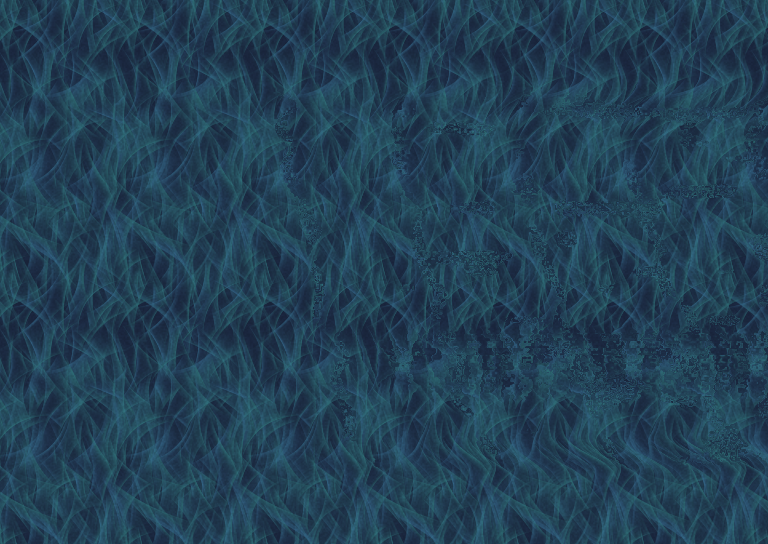
A Shadertoy shader for this pattern:

```glsl
// Deep teal veils of fine curved fibres, tiled six across and about two down, torn along slanted seams.

const vec2  REPEATS      = vec2(6.12, 1.97);  // tiles across and down
const float ASPECT       = 1.415;             // canvas width over height
const ivec2 STRAND_GRID  = ivec2(12, 20);     // jittered fibres in one tile
const float JITTER       = 2.2;               // in grid cells
const float MAX_LEAN     = 1.35;              // radians away from vertical
const vec2  HALF_LENGTH  = vec2(0.022, 0.088); // in canvas heights
const vec2  VEIL_WIDTH   = vec2(0.002, 0.024);
const float RIM_WIDTH    = 0.0026;            // bright rim of each veil
const float EDGE         = 0.0012;            // softness of the rim
const float EXPOSURE     = 1.08;
const float GRAIN        = 0.075;
const float SQUEEZE      = 0.65;              // extra tiles per width in the raised area
const float SEAM_START   = 2.35;              // first seam, in tiles from the left
const float TEAR_SIZE    = 210.0;             // tear fragments per canvas height
const float TEAR_SHIFT   = 0.17;              // in tiles
const vec3  NAVY         = vec3(0.098, 0.142, 0.235);
const vec3  TEAL         = vec3(0.185, 0.445, 0.475);
const vec3  BLUE         = vec3(0.200, 0.405, 0.530);

float hash(vec2 p) {
    vec3 q = fract(p.xyx * vec3(0.1031, 0.1030, 0.0973));
    q += dot(q, q.yzx + 33.33);
    return fract((q.x + q.y) * q.z);
}

vec4 hash4(float n) {
    return fract(sin((n + 1.0) * vec4(12.99, 78.23, 37.72, 53.14)) * 4375.85);
}

float noise(vec2 p) {
    vec2 i = floor(p), f = fract(p);
    f = f * f * (3.0 - 2.0 * f);
    return mix(mix(hash(i), hash(i + vec2(1, 0)), f.x),
               mix(hash(i + vec2(0, 1)), hash(i + vec2(1, 1)), f.x), f.y);
}

// One curved fibre: a crisp rim on one side, fading like gauze on the other.
float strand(vec2 d, vec2 tile, vec4 shape, float side) {
    float halfLength = mix(HALF_LENGTH.x, HALF_LENGTH.y, shape.z);
    float ends = 1.0 - dot(d, d) / (halfLength * halfLength * 1.6);
    if (ends <= 0.0) return 0.0;
    float lean = (shape.x + shape.y - 1.0) * MAX_LEAN;
    float width = mix(VEIL_WIDTH.x, VEIL_WIDTH.y, shape.w * shape.w);
    vec2 axis = vec2(sin(lean), cos(lean));
    float along = dot(d, axis);
    float across = side * dot(d, vec2(axis.y, -axis.x));
    across += (0.5 + 6.0 * shape.y) * along * along;

    ends = max(1.0 - along * along / (halfLength * halfLength), 0.0);
    float soft = max(EDGE, 0.6 / iResolution.y);
    float depth = max(across, 0.0);
    float veil = smoothstep(-soft, soft, across)
               * (0.6 * exp(-depth / width) + 0.8 * exp(-depth / RIM_WIDTH));
    float fibres = 0.45 + 1.1 * noise(vec2(across * 380.0, along * 16.0 + shape.z * 90.0));
    float wrapFade = smoothstep(0.5, 0.36, abs(d.x) / tile.x);
    return ends * ends * veil * fibres * wrapFade;
}

// Sum of fibres over the wrapped tile: x is light, y is its blue share.
vec2 veils(vec2 p, vec2 tile) {
    vec2 light = vec2(0.0);
    for (int i = 0; i < STRAND_GRID.x * STRAND_GRID.y; i++) {
        vec4 place = hash4(float(i));
        vec4 shape = hash4(float(i) + 311.0);
        vec2 site = vec2(i % STRAND_GRID.x, i / STRAND_GRID.x) + JITTER * place.xy;
        vec2 d = p - site / vec2(STRAND_GRID) * tile;
        d -= tile * round(d / tile);
        float glow = strand(d, tile, shape, place.z < 0.5 ? -1.0 : 1.0);
        glow *= 0.25 + 0.6 * place.w;
        light += glow * vec2(1.0, place.z);
    }
    return light;
}

// Horizontal slip of the tiling: a raised area, its torn seams and a rippled band.
float slip(vec2 uv, vec2 cell) {
    float inside = smoothstep(0.13, 0.20, uv.y) * smoothstep(0.86, 0.74, uv.y);
    float squeeze = SQUEEZE * clamp(uv.x - 0.38, 0.0, 0.45) * inside;

    // Slanted seams, one in each repeat
    float slant = (0.7 - uv.y) * (0.8 + 0.6 * uv.x);
    float jag = 0.2 * (noise(uv * vec2(9.0, 26.0)) - 0.5);
    float s = cell.x + squeeze - SEAM_START - slant + jag;
    float seam = smoothstep(0.07, 0.01, abs(fract(s + 0.5) - 0.5));
    seam *= step(-0.3, s) * smoothstep(0.3, 0.55, noise(uv * 23.0));

    float patches = smoothstep(0.7, 0.82, noise(uv * vec2(19.0, 34.0) + 7.0))
                  * smoothstep(0.45, 0.65, uv.x);
    float band = smoothstep(0.25, 0.30, uv.y) * smoothstep(0.41, 0.37, uv.y)
               * smoothstep(0.42, 0.72, uv.x);
    float row = floor(uv.y * 75.0);
    float ripple = sin(6.2832 * (cell.x * 7.0 + hash(vec2(row, 3.0)) * 0.5));

    vec2 shard = vec2(uv.x * ASPECT, uv.y) * TEAR_SIZE;
    float tear = max(max(seam, patches) * inside, 0.22 * band);
    return squeeze + tear * TEAR_SHIFT * (2.0 * noise(shard) - 1.0) + band * 0.03 * ripple;
}

void mainImage(out vec4 fragColor, in vec2 fragCoord) {
    vec2 uv = fragCoord / iResolution.xy;
    vec2 tile = vec2(ASPECT, 1.0) / REPEATS;
    vec2 cell = uv * REPEATS;
    cell.x += slip(uv, cell);

    // Light through the layered veils
    vec2 light = veils(fract(cell) * tile, tile);
    float level = 1.0 - exp(-EXPOSURE * light.x);
    float blueShare = smoothstep(0.3, 0.85, light.y / max(light.x, 0.001));
    vec3 color = mix(NAVY, mix(TEAL, BLUE, blueShare), level);

    // Fine woven grain
    float grain = noise(vec2(uv.x * ASPECT, uv.y) * 340.0) - 0.5;
    color *= 1.0 + 2.0 * GRAIN * grain;
    fragColor = vec4(color, 1.0);
}
```
